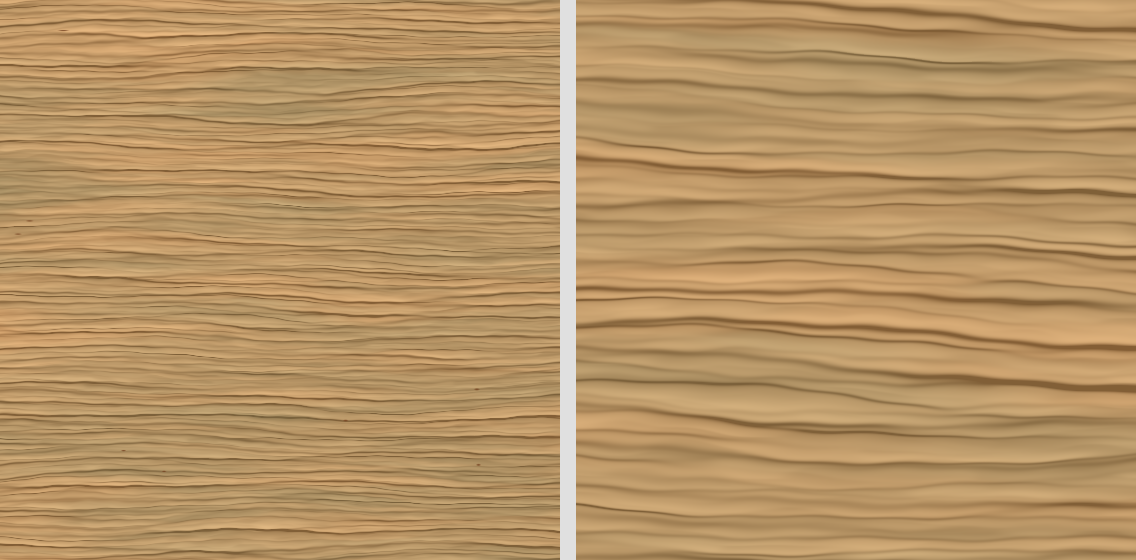
Left: the whole. Right: its middle third, enlarged.
Write a three.js fragment shader that draws this texture.

```glsl
// Pale oak veneer with fine, horizontal, slightly raised grain.
varying vec2 vUv;

vec2 hash2(vec2 p) {
  return fract(sin(vec2(dot(p, vec2(127.1, 311.7)), dot(p, vec2(269.5, 183.3)))) * 43758.5);
}

// Smooth cellular fibres: x = slope across a fibre, y = groove between fibres, z = fibre tint.
vec3 fibres(vec2 p, float sharpness) {
  vec2 cell = floor(p);
  float total = 0.0, slope = 0.0, spread = 0.0, tint = 0.0;
  for (int j = -1; j <= 1; j++) {
    for (int i = -1; i <= 1; i++) {
      vec2 id = cell + vec2(float(i), float(j));
      vec2 seed = hash2(id);
      vec2 offset = p - id - seed;
      float weight = exp(-sharpness * dot(offset, offset));
      total += weight;
      slope += weight * offset.y;
      spread += weight * offset.y * offset.y;
      tint += weight * (hash2(id + 37.0).x - 0.5);
    }
  }
  slope /= total;
  return vec3(slope, max(spread / total - slope * slope, 0.0), tint / total);
}

// Layered sines bend the fibres gently, with a little fine wobble.
vec2 bendGrain(vec2 p) {
  p.y += 0.007 * sin(5.0 * p.x + 9.0 * p.y + 2.0 * sin(7.0 * p.y));
  p.y += 0.003 * sin(13.0 * p.x - 31.0 * p.y + 1.0);
  p.y += 0.0008 * sin(47.0 * p.x + 90.0 * p.y);
  p.y += 0.0004 * sin(131.0 * p.x - 210.0 * p.y);
  return p;
}

// Small elongated knots scattered over the sheet.
float flecks(vec2 p) {
  float mask = 0.0;
  for (int i = 0; i < 8; i++) {
    vec2 seed = hash2(vec2(float(i), 5.0));
    vec2 size = vec2(0.004 + 0.009 * seed.y, 0.0018 + 0.0012 * seed.x);
    mask = max(mask, 1.0 - smoothstep(0.1, 1.0, length((p - seed) / size)));
  }
  return mask;
}

void main() {
  vec2 p = bendGrain(vUv);

  // Grain from broad colour bands down to hair-thin fibres
  float band = fibres(p * vec2(1.3, 9.0) + 3.0, 4.0).z;
  float streak = fibres(p * vec2(3.0, 30.0) + 11.0, 5.0).z;
  vec3 coarse = fibres(p * vec2(3.6, 62.0), 8.0);
  vec3 medium = fibres(p * vec2(7.0, 118.0) + 50.0, 7.0);
  vec3 fine = fibres(p * vec2(26.0, 210.0) + 90.0, 6.0);

  // Raised relief, lit from above
  float tone = 0.79 + 0.15 * band + 0.16 * streak;
  tone -= 0.26 * coarse.x + 0.16 * medium.x + 0.06 * fine.x;
  tone -= coarse.y * (1.9 + 1.6 * streak) + medium.y * (0.9 + 1.4 * coarse.z);
  tone += 0.10 * medium.z + 0.15 * fine.z;
  tone -= 0.04 * vUv.x * (1.0 - vUv.y);

  // Brown grooves to straw ridges, drifting between olive and orange
  vec3 color = mix(vec3(0.50, 0.375, 0.22), vec3(0.855, 0.705, 0.50), clamp(tone, 0.0, 1.08));
  color += vec3(0.030, -0.012, -0.022) * (band + 1.2 * streak + 0.6 * medium.z);
  color = mix(color, vec3(0.45, 0.25, 0.12), 0.75 * flecks(vUv));
  gl_FragColor = vec4(color, 1.0);
}
```
